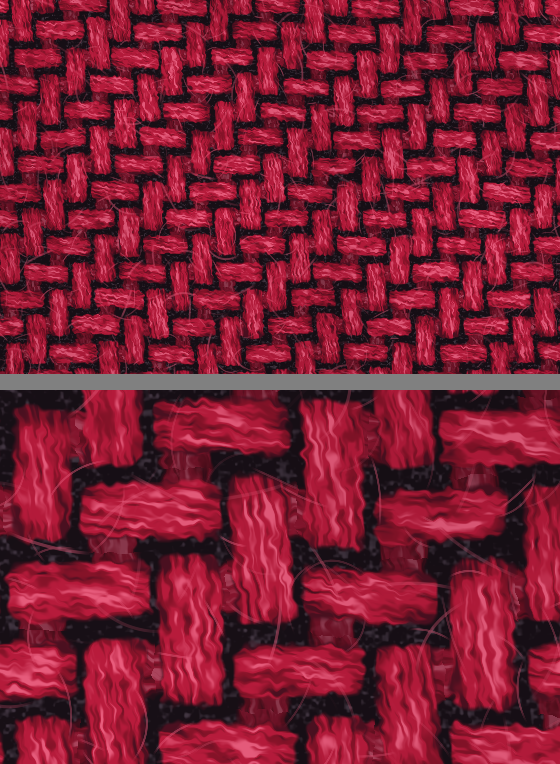
Top: the whole. Bottom: its middle third, enlarged.
Write a Shadertoy shader that draws this texture.

```glsl
// Crimson two-over-two twill weave with thin black threads in its gaps and loose fuzzy hairs.

const vec2 THREADS = vec2(23.0, 14.0);      // columns and rows on the canvas
const vec2 GRID_SHIFT = vec2(0.27, -0.29);
const vec2 WARP_HALF = vec2(0.89, 0.40);    // half length, half width in cells
const vec2 WEFT_HALF = vec2(0.93, 0.34);

const vec3 BLACK_YARN = vec3(0.085, 0.055, 0.08);
const vec3 GREY_FIBRE = vec3(0.29, 0.24, 0.29);
const vec3 DEEP_RED = vec3(0.28, 0.06, 0.12);
const vec3 DARK_RED = vec3(0.50, 0.07, 0.15);
const vec3 CRIMSON = vec3(0.68, 0.10, 0.22);
const vec3 PINK = vec3(0.86, 0.34, 0.46);

float hash(vec2 p) {
    return fract(sin(dot(p, vec2(127.1, 311.7))) * 43758.545);
}

float noise(vec2 p) {
    vec2 i = floor(p), f = fract(p);
    f = f * f * (3.0 - 2.0 * f);
    return mix(mix(hash(i), hash(i + vec2(1, 0)), f.x),
               mix(hash(i + vec2(0, 1)), hash(i + vec2(1, 1)), f.x), f.y);
}

float roundedBox(vec2 p, vec2 halfSize, float radius) {
    vec2 q = abs(p) - halfSize + radius;
    return length(max(q, 0.0)) + min(max(q.x, q.y), 0.0) - radius;
}

vec3 redRamp(float tone) {
    vec3 col = mix(DEEP_RED, DARK_RED, smoothstep(0.05, 0.35, tone));
    col = mix(col, CRIMSON, smoothstep(0.35, 0.6, tone));
    return mix(col, PINK, smoothstep(0.68, 1.05, tone));
}

// Fine fibres running along x, slightly twisted
float fibres(vec2 p, float seed) {
    vec2 q = vec2(p.x, p.y + 0.15 * p.x) + seed * 37.0;
    return 0.6 * noise(q * vec2(2.6, 13.0)) + 0.4 * noise(q * vec2(6.0, 25.0) + 9.0);
}

// One visible float of red yarn: colour and coverage. p.x runs along it.
vec4 redFloat(vec2 p, vec2 halfSize, float seed, float soft) {
    p.y += (seed - 0.5) * 0.10 * p.x + 0.05 * (fract(seed * 17.0) - 0.5);
    halfSize *= 0.96 + 0.10 * fract(seed * 7.3);
    float dist = roundedBox(p, halfSize, 0.17);
    vec2 rim = p / halfSize;
    float body = sqrt(max(0.0, 1.0 - rim.y * rim.y));
    float tone = 0.14 + 0.58 * body + 1.25 * (fibres(p, seed) - 0.5);
    tone += 0.14 * (fract(seed * 29.0) - 0.5) - 0.28 * smoothstep(0.6, 1.0, abs(rim.x));
    return vec4(redRamp(tone), 1.0 - smoothstep(-soft, soft, dist));
}

// Bent hairs scattered one per cell, reaching into the neighbouring cells
float hairs(vec2 p, float seed, float width, float pixel) {
    float cover = 0.0;
    for (int j = -1; j <= 1; j++)
    for (int i = -1; i <= 1; i++) {
        vec2 id = floor(p) + vec2(i, j);
        float turn = 6.2832 * hash(id + seed);
        vec2 start = id + vec2(hash(id + seed + 3.1), hash(id + seed + 5.7));
        vec2 q = p - start;
        q = vec2(cos(turn) * q.x + sin(turn) * q.y, cos(turn) * q.y - sin(turn) * q.x);
        q.y -= (hash(id + seed + 8.3) - 0.5) * 1.6 * q.x * q.x;
        float reach = 0.25 + 0.5 * hash(id + seed + 11.9);
        float line = 1.0 - smoothstep(width, width + pixel, abs(q.y));
        float taper = 1.0 - smoothstep(0.5 * reach, reach, abs(q.x));
        cover = max(cover, line * taper * hash(id + seed + 14.2));
    }
    return cover;
}

void mainImage(out vec4 fragColor, in vec2 fragCoord) {
    vec2 uv = fragCoord / iResolution.xy;
    float pixel = THREADS.y / iResolution.y;
    float soft = max(pixel * 0.8, 0.035);

    // Weave space: one cell per crossing, slightly sheared and wavy, with ragged edges
    vec2 p = uv * THREADS + GRID_SHIFT;
    p += vec2(0.6 * (uv.y - 0.5), 0.22 * (uv.x - 0.5) * smoothstep(0.3, 1.0, uv.y));
    p += 0.16 * (vec2(noise(p * 0.45), noise(p * 0.45 + 40.0)) - 0.5);
    vec2 ragged = p + 0.09 * (vec2(noise(p * 9.0), noise(p * 9.0 + 20.0)) - 0.5);

    // Each float spans two cells and steps by one cell per thread
    vec2 cell = floor(ragged);
    float warpPhase = ragged.y - cell.x + 2.0;
    float weftPhase = ragged.x - cell.y + 3.0;
    vec2 warp = vec2(mod(warpPhase, 4.0) - 2.0, fract(ragged.x) - 0.5);
    vec2 weft = vec2(mod(weftPhase, 4.0) - 2.0, fract(ragged.y) - 0.5);
    float warpSeed = hash(vec2(cell.x, floor(warpPhase / 4.0)));
    float weftSeed = hash(vec2(cell.y, floor(weftPhase / 4.0)) + 61.0);

    // Black yarn in the gaps
    float grain = 0.5 * noise(p * vec2(9.0, 16.0)) + 0.5 * noise(p * 21.0);
    vec3 col = mix(BLACK_YARN, GREY_FIBRE, smoothstep(0.5, 0.95, grain) * 0.8);

    // Red yarn dipping below its neighbours, half a period away from each float
    vec2 warpDip = vec2(mod(warpPhase + 2.0, 4.0) - 2.0, warp.y);
    vec2 weftDip = vec2(mod(weftPhase + 2.0, 4.0) - 2.0, weft.y);
    vec4 under = redFloat(warpDip, vec2(0.5, 0.32), hash(cell + 4.0), soft);
    col = mix(col, under.rgb * 0.72, under.a * 0.8);
    under = redFloat(weftDip, vec2(0.5, 0.32), hash(cell + 8.0), soft);
    col = mix(col, under.rgb * 0.8, under.a * 0.9);

    // Floats on top
    vec4 top = redFloat(warp, WARP_HALF, warpSeed, soft);
    col = mix(col, top.rgb, top.a);
    top = redFloat(weft, WEFT_HALF, weftSeed, soft);
    col = mix(col, top.rgb, top.a);

    // Loose hairs and uneven light
    float fuzz = hairs(p * 0.8, 2.0, 0.010, pixel) + hairs(p * 1.3 + 7.0, 31.0, 0.012, pixel);
    col = mix(col, PINK, min(fuzz, 1.0) * 0.5);
    col *= 0.95 + 0.12 * noise(uv * 5.0);
    fragColor = vec4(col, 1.0);
}
```
